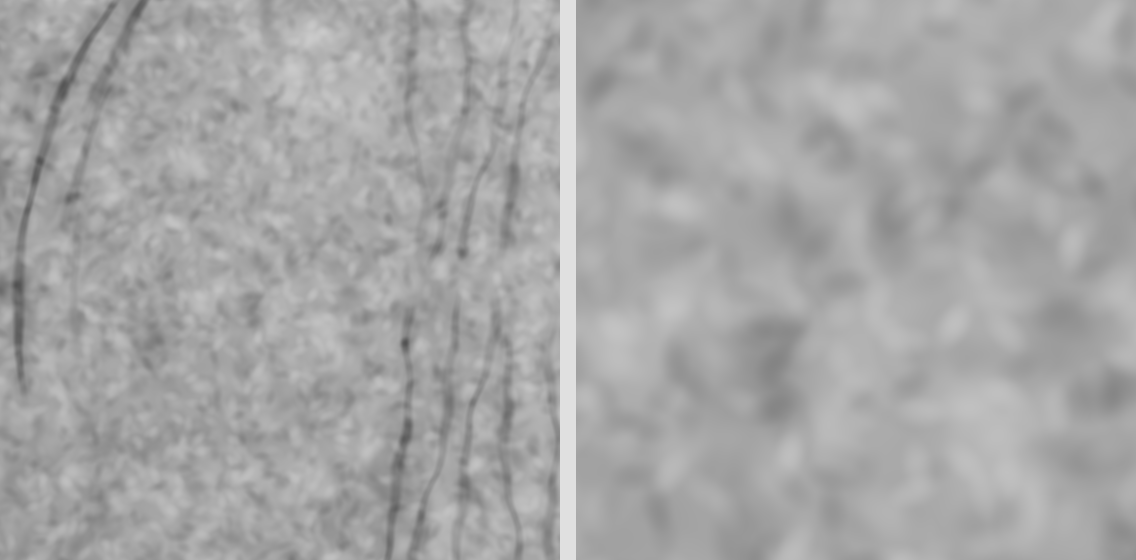
Left: the whole. Right: its middle third, enlarged.
Reproduce this texture procedurally as a WebGL 1 fragment shader.

```glsl
precision highp float;
// Soft grey mottled stone with dark wavering cracks running top to bottom.
// The mottling sums layers of cellular grains, each an oriented soft ellipse;
// the cracks are curves of layered sines that taper at their ends, in loops.
uniform vec2 u_resolution;

const float STONE_GREY = 0.622;
const int COMPANIONS = 3;
const int RIGHT_CRACKS = 9;

float hash(vec2 p) {
  vec3 q = fract(vec3(p.xyx) * 0.1031);
  q += dot(q, q.yzx + 33.33);
  return fract((q.x + q.y) * q.z);
}

// Cellular noise: one light or dark elongated grain per cell, at any angle.
float grains(vec2 p, float seed) {
  vec2 cell = floor(p);
  float sum = 0.0;
  for (int j = -1; j <= 1; j++) {
    for (int i = -1; i <= 1; i++) {
      vec2 id = cell + vec2(float(i), float(j));
      vec2 key = id + seed;
      vec2 centre = id + vec2(hash(key), hash(key + 57.0));
      float angle = 6.2832 * hash(key + 113.0);
      vec2 axis = vec2(cos(angle), sin(angle));
      vec2 d = p - centre;
      vec2 local = vec2(dot(d, axis), dot(d, vec2(-axis.y, axis.x)) / 0.6);
      float falloff = max(0.0, 1.0 - dot(local, local));
      sum += falloff * falloff * (2.0 * hash(key + 171.0) - 1.0);
    }
  }
  return sum;
}

// Sideways wander of a crack, from layered sines.
float waver(float y, float seed) {
  return 0.013 * sin(9.0 * y + seed * 2.4)
       + 0.006 * sin(23.0 * y + seed * 4.1)
       + 0.0025 * sin(58.0 * y + seed * 1.7);
}

// Darkness of a crack at sideways offset dx: a firm core in a faint halo.
float crack(float dx, float y, float midY, float halfLength,
            float width, float seed) {
  float taper = 1.0 - smoothstep(0.75, 1.0, abs(y - midY) / halfLength);
  float strength = 0.84 + 0.16 * sin(27.0 * y + seed * 3.0);
  float w = width * (1.0 + 0.25 * sin(19.0 * y + seed * 5.0));
  float core = 1.0 - smoothstep(0.25 * w, 1.5 * w, abs(dx));
  float halo = exp(-dx * dx / (w * w * 9.0));
  return taper * strength * (0.74 * core + 0.26 * halo);
}

// The bowed main crack on the left with fainter companions beside it.
float leftCracks(vec2 p) {
  float bow = 0.03 + 0.64 * (p.y - 0.47) * (p.y - 0.47);
  float slope = 1.28 * (p.y - 0.47);
  float dx = (p.x - bow) / sqrt(1.0 + slope * slope);
  float dark = 0.24 * crack(dx - 0.35 * waver(p.y, 1.0), p.y,
                            0.69, 0.43, 0.0085, 1.0);
  dark += 0.12 * crack(dx + 0.06, p.y, 0.72, 0.20, 0.018, 5.0);
  for (int i = 0; i < COMPANIONS; i++) {
    float k = float(i);
    float offset = 0.045 + 0.03 * k + 0.5 * waver(p.y, k + 3.0);
    dark += (0.21 - 0.065 * k) * crack(dx - offset, p.y,
                                      0.93 - 0.21 * k, 0.14, 0.0095, k + 2.0);
  }
  return dark;
}

// Cracks on the right: strong ones low down, faint ones higher up.
float rightCracks(vec2 p) {
  float dark = 0.0;
  for (int i = 0; i < RIGHT_CRACKS; i++) {
    float k = float(i);
    float upper = mod(k, 2.0);
    float random = hash(vec2(k, 7.0));
    float midY = mix(0.10, 0.68, upper) + 0.18 * random;
    float slant = 0.28 * hash(vec2(k, 19.0)) * (p.y - midY);
    float x = 0.71 + 0.034 * k + slant + waver(p.y, k + 8.0);
    float depth = mix(0.19, 0.13, upper) * (0.65 + 0.35 * hash(vec2(k, 31.0)));
    dark += depth * crack(p.x - x, p.y, midY, 0.22 + 0.12 * random,
                          0.0088, k + 11.0);
  }
  return dark;
}

// Mottling from broad cloudy patches down to fine flecks.
float mottle(vec2 p) {
  return 0.045 * grains(p * 5.0, 11.0)
       + 0.050 * grains(p * 13.0, 37.0)
       + 0.080 * grains(p * 30.0, 71.0)
       + 0.066 * grains(p * 52.0, 97.0);
}

void main() {
  vec2 p = gl_FragCoord.xy / u_resolution.y;
  float shading = STONE_GREY + 0.040 * p.x + 0.030 * p.y;
  float grain = mottle(p);
  // Light grains are held back so that dark ones stand out more.
  grain -= 1.6 * max(grain, 0.0) * max(grain, 0.0);
  float cracks = min(leftCracks(p) + rightCracks(p), 0.27);
  // Grains break the cracks up a little, so their depth is uneven.
  float grey = shading + grain - cracks * (1.0 - 2.0 * grain);
  gl_FragColor = vec4(vec3(clamp(grey, 0.24, 0.82)), 1.0);
}
```
